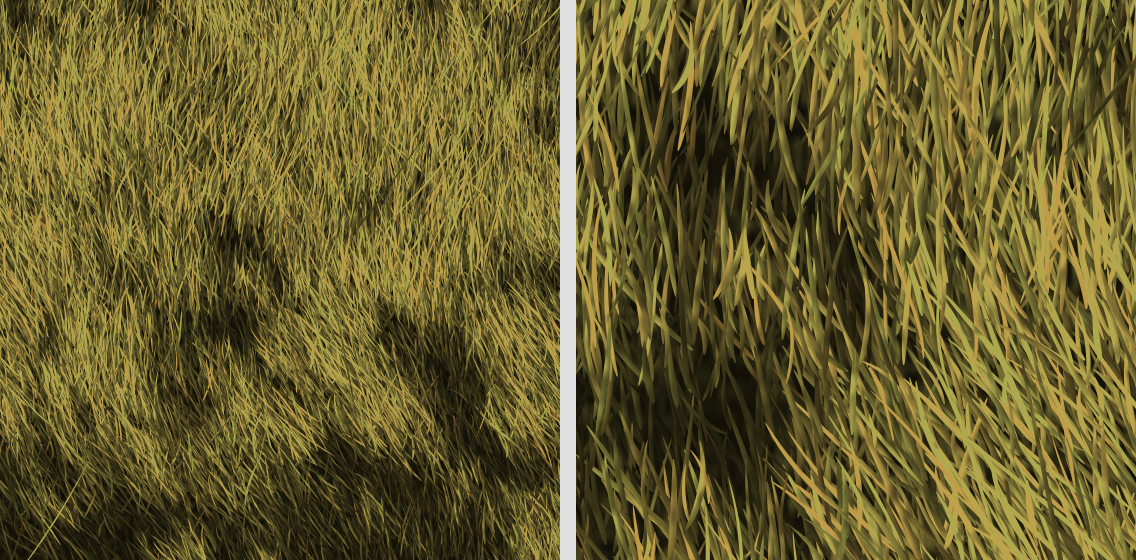
Left: the whole. Right: its middle third, enlarged.
Give the GLSL for this texture, as a Shadertoy shader.

```glsl
vec3 hash3(vec3 p) {
    p = fract(p * vec3(0.1031, 0.1030, 0.0973));
    p += dot(p, p.yxz + 33.33);
    return fract((p.xxy + p.yxx) * p.zyx);
}

float noise(vec2 p) {
    vec2 i = floor(p), f = fract(p);
    f = f * f * (3.0 - 2.0 * f);
    float low = mix(hash3(vec3(i, 7.0)).x, hash3(vec3(i + vec2(1, 0), 7.0)).x, f.x);
    float high = mix(hash3(vec3(i + vec2(0, 1), 7.0)).x, hash3(vec3(i + 1.0, 7.0)).x, f.x);
    return mix(low, high, f.y);
}

// Thick sunlit growth is near 1, shaded hollows are near 0
float growth(vec2 p) {
    float n = 0.4 * noise(p * vec2(5.0, 6.0) + 3.0) + 0.34 * noise(p * 12.0 + 9.0)
            + 0.26 * noise(p * vec2(32.0, 24.0));
    return smoothstep(0.24, 0.7, n + 0.2 * (p.y - 0.45));
}

// Angle of the grass from upright, positive to the left
float leanAngle(vec2 p) {
    float slope = mix(0.36, -0.04, smoothstep(0.35, 0.75, p.y));
    return slope + 0.8 * (noise(p * 5.0 + 21.0) - 0.5);
}

vec3 grassColor(float tone, vec3 rnd) {
    vec3 color = mix(vec3(0.055, 0.045, 0.018), vec3(0.69, 0.625, 0.305), clamp(tone, 0.0, 1.04));
    vec3 tint = mix(vec3(0.94, 1.03, 0.97), vec3(1.05, 0.98, 0.93), rnd.x);
    return color * mix(tint, vec3(1.08, 0.92, 0.87), 0.7 * step(0.9, rnd.y));
}

void mainImage(out vec4 fragColor, in vec2 fragCoord) {
    vec2 p = fragCoord / iResolution.y;
    float pixel = 1.0 / iResolution.y;

    // Dark undergrowth with fine chaff
    float litter = noise(p * vec2(260.0, 120.0)) * noise(p * 90.0 + 5.0);
    vec3 color = grassColor(0.01 + 0.65 * litter * (0.3 + growth(p)), vec3(0.2, 0.0, 0.0));

    // Blades from back to front; the last layers hold long stalks
    for (int i = 0; i < 40; i++) {
        float layer = float(i);
        bool stalks = i > 33;
        float scale = stalks ? 2.8 : 0.75 + 0.5 * fract(layer * 0.37);
        float depth = min(layer / 34.0, 1.0);
        float angle = mix(-0.6, 0.9, fract(layer * 0.618));
        mat2 turn = mat2(cos(angle), sin(angle), -sin(angle), cos(angle));
        vec2 size = vec2(0.0165, 0.06) * scale;
        vec2 shift = vec2(0.37, 0.71) * layer;
        vec2 q = p * turn + shift;

        for (int k = 0; k < 9; k++) {
            vec2 cell = floor(q / size) + vec2(k % 3 - 1, k / 3 - 1);
            vec3 place = hash3(vec3(cell, layer));
            vec3 look = hash3(vec3(cell, layer + 51.0));
            vec2 center = (cell + place.xy) * size;
            vec2 d = q - center;

            // Tapered, curved blade
            float along = d.y / (scale * mix(0.018, 0.05, place.z));
            if (abs(along) > 1.0) continue;
            float across = d.x - 0.36 * (look.x - 0.5) * d.y
                         - 0.012 * scale * (look.y - 0.5) * along * along;
            float width = stalks ? 0.0014 : mix(0.0009, 0.0021, look.z);
            width *= sqrt(1.0 - along * along) * (1.0 - 0.3 * along);
            float cover = clamp((width - abs(across)) / pixel + 0.5, 0.0, 1.0);
            cover *= min(1.0, 2.0 * width / pixel);
            if (cover <= 0.0) continue;

            // Keep blades that follow the local lie of the grass
            vec2 root = turn * (center - shift);
            float lush = growth(root);
            float off = (angle - leanAngle(root)) / 0.3;
            float keep = (exp(-off * off) + 0.06) * (0.4 + 0.6 * lush);
            vec3 rnd = hash3(vec3(cell, layer + 103.0));
            if (rnd.z > keep * (stalks ? 0.35 : 1.0)) continue;

            // Light from one side, shaded roots and mottled straw
            float tone = (0.3 + 0.75 * depth) * (0.32 + 1.05 * rnd.x) * (0.36 + 1.02 * lush);
            tone *= 0.98 + 0.16 * along - 0.18 * clamp(across / 0.0015, -1.0, 1.0);
            tone *= 0.62 + 0.84 * noise(d * vec2(300.0, 110.0) + cell * 3.7);
            color = mix(color, grassColor(tone, rnd.yxz), cover);
        }
    }
    fragColor = vec4(color, 1.0);
}
```
